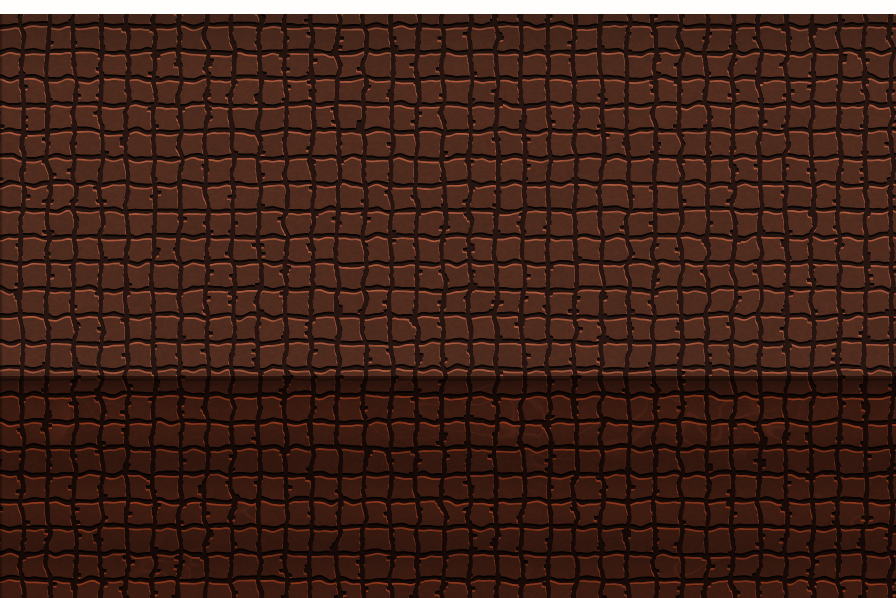
Reproduce this texture procedurally as a Shadertoy shader.

```glsl
// Rough leather-brown tiles in a 34-column grid with dark, ragged joints.
// Warped distances to the grid lines give a tile mask; shifted copies of the
// mask make the lit upper rims and shadows. A darker panel fills the bottom.

float hash(vec2 p) {
    vec3 h = fract(p.xyx * 0.1031);
    h += dot(h, h.yzx + 33.33);
    return fract((h.x + h.y) * h.z);
}

float noise(vec2 p) {
    vec2 i = floor(p), f = fract(p);
    f = f * f * (3.0 - 2.0 * f);
    return mix(mix(hash(i), hash(i + vec2(1, 0)), f.x),
               mix(hash(i + vec2(0, 1)), hash(i + vec2(1, 1)), f.x), f.y);
}

// Noise that holds a level and then jumps, for chipped edges
float chips(float t, float seed) {
    float i = floor(t);
    return mix(hash(vec2(i, seed)), hash(vec2(i + 1.0, seed)),
               smoothstep(0.35, 0.65, fract(t)));
}

// 1 on a tile, 0 in a joint; grid lines lie at whole numbers
float tileMask(vec2 q, float blur) {
    vec2 line = floor(q + 0.5);
    vec2 d = q - line;

    // Horizontal joints: gentle waves
    d.y -= 0.17 * (noise(vec2(q.x * 2.3, line.y * 17.0 + 40.0)) - 0.5);
    float halfHeight = 0.06 + 0.05 * noise(vec2(q.x * 4.0, line.y * 23.0 + step(0.0, d.y)));

    // Vertical joints: slow drift, each side chipped on its own
    d.x -= 0.20 * (noise(vec2(q.y * 1.7, line.x * 13.0 + 90.0)) - 0.5);
    float side = line.x * 2.0 + step(0.0, d.x);
    float chip = chips(q.y * 6.0, side + 50.0);
    float halfWidth = 0.065 + 0.05 * chip + 0.13 * smoothstep(0.86, 1.0, chip);

    float edge = min(abs(d.x) - halfWidth, abs(d.y) - halfHeight);
    return smoothstep(-blur, blur, edge);
}

vec3 surface(vec2 uv, float blur) {
    vec2 q = uv * vec2(34.0, 22.65) - vec2(0.83, 0.70);
    float lower = 1.0 - step(0.371, uv.y);

    // Joints, tiles and rims for the upper and lower panels
    vec3 joint = mix(vec3(0.145, 0.078, 0.058), vec3(0.092, 0.040, 0.026), lower);
    vec3 tile = mix(vec3(0.312, 0.172, 0.122), vec3(0.240, 0.108, 0.068), lower);
    vec3 rim = mix(vec3(0.70, 0.36, 0.24), vec3(0.60, 0.23, 0.11), lower);

    // Leather grain, a small tone change per tile, and folds low down
    float grain = noise(q * vec2(9.0, 14.0)) - 0.5;
    tile *= 1.0 + 0.10 * grain + 0.06 * (hash(floor(q) + 7.0) - 0.5);
    float fold = abs(noise(q * vec2(0.9, 1.3) + noise(q * 0.6) * 3.0) - 0.5);
    float foldArea = smoothstep(0.45, 0.75, noise(q * 0.35 + 60.0));
    tile *= 1.0 + lower * foldArea * 0.22 * (1.0 - smoothstep(0.0, 0.05, fold));

    float here = tileMask(q, blur);
    float above = tileMask(q + vec2(0.015, 0.065), blur);
    float shadow = (1.0 - here) * tileMask(q + vec2(0.0, 0.075), blur);
    float glow = here * (1.0 - above) * (0.65 + 0.35 * noise(q * 3.0 + 20.0));

    vec3 color = mix(joint * (1.0 - 0.75 * shadow), tile, here);
    color = mix(color, rim, glow);

    // Broad light: dim at the top and left edges, soft bands in the lower panel
    color *= 1.0 - 0.16 * smoothstep(0.87, 0.98, uv.y);
    color *= 1.0 - 0.35 * (1.0 - smoothstep(0.0, 0.004, uv.x));
    color *= 1.0 - lower * 0.08 * (1.0 - cos((uv.y - 0.30) * 43.0));

    // Seam where the panels meet, with a shadow falling below it
    color *= 1.0 - 0.22 * lower * smoothstep(0.33, 0.371, uv.y);
    color *= 1.0 - 0.40 * (1.0 - smoothstep(0.0005, 0.002, abs(uv.y - 0.365)));

    // White strip along the top
    return mix(color, vec3(1.0, 0.995, 0.99), step(0.9766, uv.y));
}

void mainImage(out vec4 fragColor, in vec2 fragCoord) {
    float blur = 0.25 * 34.0 / iResolution.x;
    vec3 sum = vec3(0.0);
    // Four samples per pixel
    for (int i = 0; i < 4; i++) {
        vec2 shift = vec2(i % 2, i / 2) * 0.5 - 0.25;
        sum += surface((fragCoord + shift) / iResolution.xy, blur);
    }
    fragColor = vec4(sum * 0.25, 1.0);
}
```
